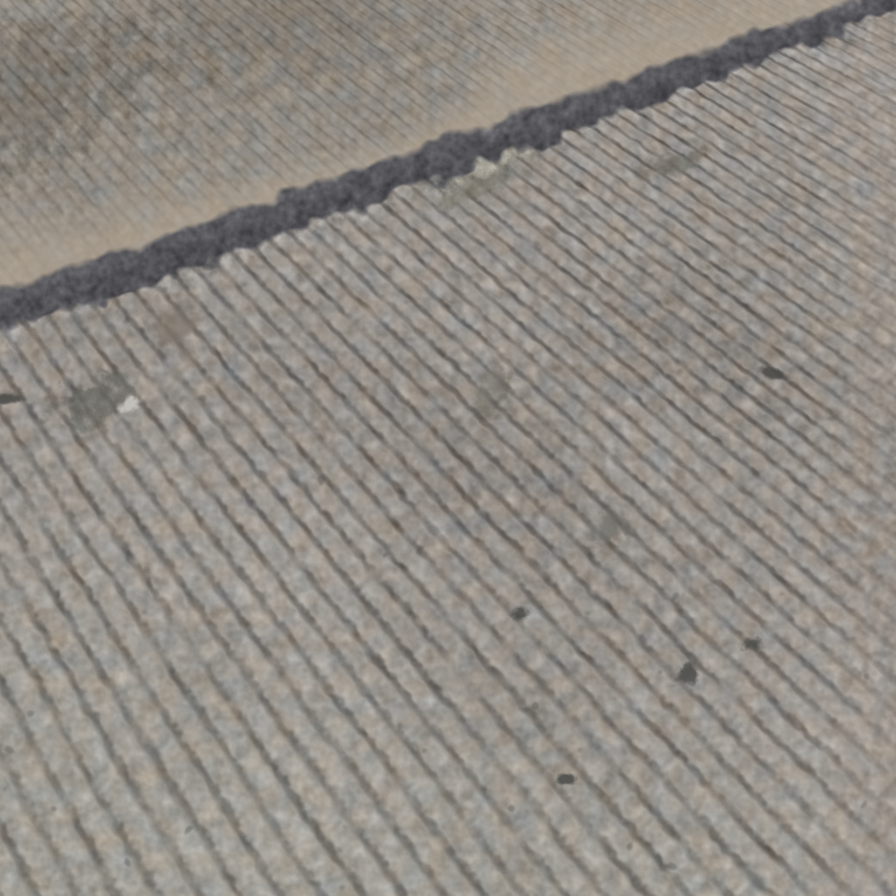
Reproduce this texture procedurally as a three.js fragment shader.

```glsl
varying vec2 vUv;

vec2 hash2(vec2 p) {
  vec3 q = fract(p.xyx * vec3(0.1031, 0.1030, 0.0973));
  q += dot(q, q.yzx + 33.33);
  return fract((q.xx + q.yz) * q.zy);
}

float gradientNoise(vec2 p) {
  vec2 i = floor(p), f = fract(p);
  vec2 w = f * f * f * (f * (f * 6.0 - 15.0) + 10.0);
  vec2 e = vec2(0.0, 1.0);
  float a = dot(hash2(i) * 2.0 - 1.0, f);
  float b = dot(hash2(i + e.yx) * 2.0 - 1.0, f - e.yx);
  float c = dot(hash2(i + e) * 2.0 - 1.0, f - e);
  float d = dot(hash2(i + 1.0) * 2.0 - 1.0, f - 1.0);
  return mix(mix(a, b, w.x), mix(c, d, w.x), w.y);
}

float fbm(vec2 p) {
  float sum = 0.0, gain = 1.0;
  for (int i = 0; i < 4; i++) {
    sum += gain * gradientNoise(p);
    p = mat2(1.6, 1.2, -1.2, 1.6) * p + 17.3;
    gain *= 0.55;
  }
  return sum;
}

// Soft ellipse with a ragged rim
float blotch(vec2 p, vec2 center, vec2 radius, float tilt) {
  vec2 d = p - center;
  d = vec2(d.x * cos(tilt) + d.y * sin(tilt), d.y * cos(tilt) - d.x * sin(tilt));
  float ragged = fbm(p * 45.0 + center * 50.0) * 1.1;
  return 1.0 - smoothstep(0.35, 1.3, length(d / radius) + ragged);
}

void main() {
  vec2 p = vUv;
  float joint = (p.y - 0.650 - 0.350 * p.x) * 0.945;
  float far = smoothstep(0.0, 0.02, joint);
  float cloud = fbm(p * 4.0);
  float grain = fbm(p * 52.0 + 9.0);
  float fine = gradientNoise(p * 130.0);

  // Broad tone of the two slabs
  vec3 nearTone = mix(vec3(0.585, 0.564, 0.54), vec3(0.62, 0.607, 0.575), smoothstep(0.65, 0.0, p.y + 0.3 * p.x));
  nearTone = mix(nearTone, vec3(0.60, 0.57, 0.54), smoothstep(0.88, 1.0, p.x) * 0.7);
  vec3 color = mix(nearTone, vec3(0.575, 0.553, 0.52), far);
  color += cloud * 0.045;
  color -= 0.085 * far * blotch(p, vec2(0.04, 0.90), vec2(0.14, 0.08), 0.3);
  color -= 0.05 * far * blotch(p, vec2(0.30, 0.98), vec2(0.20, 0.07), 0.1);
  color -= 0.035 * blotch(p, vec2(0.85, 0.58), vec2(0.20, 0.07), -0.5);
  color -= 0.03 * blotch(p, vec2(0.50, 0.50), vec2(0.16, 0.08), -0.7);

  // Sandy strip along the far side of the joint
  float stripWidth = 0.062 + 0.025 * cos(p.x * 9.0) + 0.04 * cloud;
  float strip = far * (1.0 - smoothstep(stripWidth * 0.4, stripWidth * 1.5, joint + 0.012 * grain));
  color = mix(color, vec3(0.665, 0.62, 0.56), strip * 0.85);

  // Brushed grooves fanning out from a vanishing point
  vec2 ray = p - vec2(-0.94, 1.96);
  float lane = -ray.x / ray.y * mix(43.0, 54.0, step(0.0, joint));
  lane += 0.12 * gradientNoise(p * 11.0) + 0.13 * gradientNoise(p * 60.0) + 0.07 * fine;
  float offset = abs(fract(lane) - 0.5);
  float groove = 1.0 - smoothstep(0.02, 0.22, offset);
  float ridge = smoothstep(0.12, 0.3, offset);
  float along = length(ray);
  float wear = 0.82 + 0.9 * gradientNoise(vec2(floor(lane) * 3.7, along * 14.0));
  wear += 0.9 * gradientNoise(vec2(lane * 0.7, along * 48.0)) + 0.3 * cloud;
  wear = clamp(wear, 0.1, 1.3) * mix(1.0, 0.4, far) * (1.0 - 0.8 * strip);
  wear *= 1.0 - 0.65 * smoothstep(0.87, 1.0, p.x) * (1.0 - far);
  color -= groove * wear * vec3(0.148, 0.145, 0.138);

  // Aggregate chips between grooves, with warm and cool flecks
  float chips = gradientNoise(vec2(lane * 1.6, along * 62.0));
  float rough = 1.0 - 0.55 * strip;
  color += rough * (ridge * (0.02 + 0.13 * chips) * mix(1.0, 0.5, far) + 0.07 * grain + 0.07 * fine);
  color += vec3(0.04, 0.0, -0.04) * gradientNoise(p * 40.0 + 60.0) * rough;

  // Worn patches and spalls
  color = mix(color, vec3(0.40, 0.40, 0.38) + 0.10 * grain, 0.75 * blotch(p, vec2(0.105, 0.555), vec2(0.045, 0.026), 0.5));
  color = mix(color, vec3(0.78, 0.77, 0.75), 0.9 * blotch(p, vec2(0.144, 0.548), vec2(0.014, 0.009), 0.4));
  color = mix(color, vec3(0.47, 0.435, 0.40), 0.6 * blotch(p, vec2(0.195, 0.632), vec2(0.028, 0.032), 0.4));
  color = mix(color, vec3(0.48, 0.47, 0.43) + 0.15 * grain, 0.7 * blotch(p, vec2(0.535, 0.798), vec2(0.065, 0.023), 0.4));
  color = mix(color, vec3(0.69, 0.67, 0.62) + 0.15 * grain, 0.7 * blotch(p, vec2(0.555, 0.822), vec2(0.055, 0.011), 0.45));
  color = mix(color, vec3(0.42, 0.41, 0.38) + 0.10 * grain, 0.65 * blotch(p, vec2(0.75, 0.817), vec2(0.035, 0.014), 0.2));
  color = mix(color, vec3(0.44, 0.43, 0.40) + 0.08 * grain, 0.6 * blotch(p, vec2(0.548, 0.565), vec2(0.022, 0.03), -0.4));
  color = mix(color, vec3(0.41, 0.41, 0.39), 0.65 * blotch(p, vec2(0.68, 0.41), vec2(0.018, 0.024), -0.3));

  // Dark pits: a few large ones, then a sparse scatter
  float pit = blotch(p, vec2(0.766, 0.248), vec2(0.017, 0.012), 0.6);
  pit = max(pit, blotch(p, vec2(0.838, 0.284), vec2(0.011, 0.009), 0.3));
  pit = max(pit, blotch(p, vec2(0.578, 0.315), vec2(0.011, 0.007), 0.2));
  pit = max(pit, blotch(p, vec2(0.635, 0.13), vec2(0.011, 0.006), 0.2));
  pit = max(pit, blotch(p, vec2(0.865, 0.582), vec2(0.018, 0.006), -0.2));
  pit = max(pit, blotch(p, vec2(0.01, 0.555), vec2(0.016, 0.006), 0.2));
  pit = max(pit, 0.5 * smoothstep(0.42, 0.6, gradientNoise(p * 46.0 + 5.0)) * (1.0 - far));
  color = mix(color, vec3(0.29, 0.29, 0.28), pit * 0.85);

  // Tar-filled joint with a pale crumbling lower lip
  float ragged = 0.015 * gradientNoise(p * 21.0) + 0.011 * gradientNoise(p * 55.0);
  float tarEdge = abs(joint) - (0.0225 - 0.007 * p.x) + ragged * mix(1.5, 0.7, far);
  float lip = (1.0 - smoothstep(0.0, 0.02, tarEdge)) * (1.0 - far);
  color += lip * (0.02 + 0.12 * grain);
  vec3 tar = vec3(0.335, 0.335, 0.355) + 0.11 * grain + 0.09 * fine;
  tar += 0.035 * smoothstep(-0.008, 0.012, joint) - 0.02;
  color = mix(color, tar, 1.0 - smoothstep(-0.004, 0.005, tarEdge));

  gl_FragColor = vec4(clamp(color, 0.0, 1.0), 1.0);
}
```
